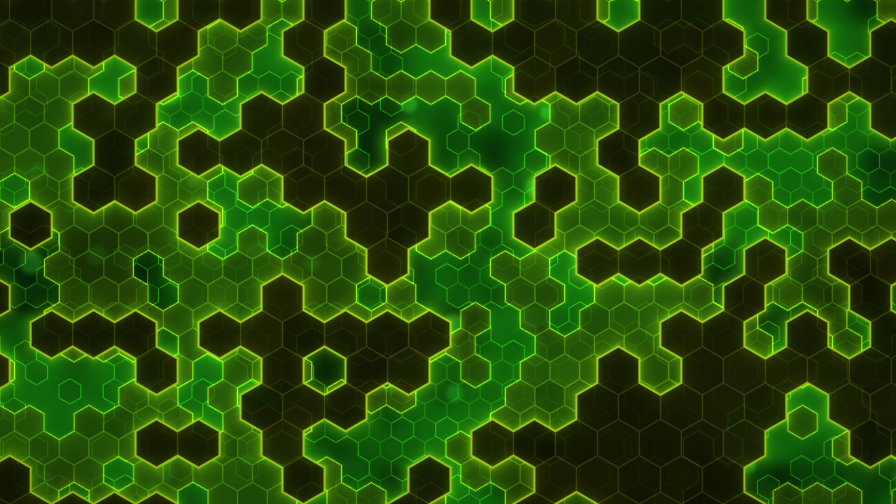
This background is drawn by a Shadertoy shader. Its source:

```glsl
// Glowing clusters of dark hexagons floating over layered green honeycombs and haze.

float hash(vec2 p) {
    vec3 q = fract(vec3(p.xyx) * 0.1031);
    q += dot(q, q.yzx + 33.33);
    return fract((q.x + q.y) * q.z);
}

float noise(vec2 p) {
    vec2 i = floor(p), f = fract(p);
    f = f * f * (3.0 - 2.0 * f);
    return mix(mix(hash(i), hash(i + vec2(1, 0)), f.x),
               mix(hash(i + vec2(0, 1)), hash(i + vec2(1, 1)), f.x), f.y);
}

float fbm(vec2 p) {
    return 0.55 * noise(p) + 0.3 * noise(p * 2.1 + 7.3) + 0.15 * noise(p * 4.3 + 19.1);
}

// Signed distance to a pointy-top hexagon of width 1.
float hexDistance(vec2 p) {
    const vec3 k = vec3(-0.8660254, 0.5, 0.5773503);
    p = abs(p.yx);
    p -= 2.0 * min(dot(k.xy, p), 0.0) * k.xy;
    p -= vec2(clamp(p.x, -k.z * 0.5, k.z * 0.5), 0.5);
    return length(p) * sign(p.y);
}

float cellHash(vec2 center, float seed) {
    return hash(round(center * vec2(2.0, 1.1547005)) + 200.0 + seed);
}

bool isFilled(vec2 center, float threshold, float seed) {
    float cluster = noise(center * vec2(0.42, 0.5) + seed + 40.0);
    return 0.6 * cluster + 0.4 * cellHash(center, seed) > threshold;
}

// Returns: filled flag, distance to the cluster outline, distance to the cell edge, cell tone.
vec4 hexLayer(vec2 uv, float width, float threshold, float seed) {
    vec2 p = uv / width + seed * 0.37;
    vec2 s = vec2(1.0, 1.7320508);
    vec2 a = mod(p, s) - 0.5 * s;
    vec2 b = mod(p - 0.5 * s, s) - 0.5 * s;
    vec2 local = dot(a, a) < dot(b, b) ? a : b;
    vec2 center = p - local;
    bool filled = isFilled(center, threshold, seed);
    float outline = 1.0;
    for (int i = 0; i < 6; i++) {
        float angle = float(i) * 1.0471976;
        vec2 offset = vec2(cos(angle), sin(angle));
        if (isFilled(center + offset, threshold, seed) != filled)
            outline = min(outline, hexDistance(local - offset));
    }
    return vec4(float(filled), max(outline, 0.0) * width,
                -hexDistance(local) * width, cellHash(center, seed + 57.0));
}

float line(float d, float halfWidth) {
    float blur = 0.8 / iResolution.y;
    return 1.0 - smoothstep(halfWidth - blur, halfWidth + blur, d);
}

void mainImage(out vec4 fragColor, in vec2 fragCoord) {
    vec2 uv = fragCoord / iResolution.y;

    // Green haze
    float haze = smoothstep(0.28, 0.66, fbm(uv * 4.5 + 3.0));
    vec3 color = mix(vec3(0.015, 0.13, 0.015), vec3(0.06, 0.43, 0.045), haze);

    // Scattered soft lights
    vec2 cell = floor(uv * 7.0);
    vec2 spot = 0.3 + 0.4 * vec2(hash(cell + 11.0), hash(cell + 47.0));
    float spotRadius = mix(0.05, 0.17, hash(cell + 83.0));
    float spotEdge = length(fract(uv * 7.0) - spot) - spotRadius;
    color += vec3(0.06, 0.22, 0.06) * step(0.6, hash(cell + 29.0))
           * (1.0 - smoothstep(-0.06, 0.06, spotEdge));

    // Small faint honeycomb
    vec4 fine = hexLayer(uv, 0.044, 0.5, 5.0);
    color = mix(color, vec3(0.06, 0.32, 0.03), fine.x * 0.3);
    color += vec3(0.04, 0.15, 0.02) * fine.x * line(fine.z, 0.0012);
    color += vec3(0.06, 0.2, 0.02) * line(fine.y, 0.0012);

    // Olive middle honeycomb
    vec4 mid = hexLayer(uv, 0.059, 0.45, 23.0);
    color = mix(color, vec3(0.17, 0.27, 0.015) * (0.8 + 0.4 * mid.w), mid.x * 0.65);
    color += vec3(0.09, 0.13, 0.01) * exp(-mid.y / 0.009) * mix(0.5, 1.0, mid.x);
    color += vec3(0.13, 0.21, 0.02) * mid.x * line(mid.z, 0.0013);
    color += vec3(0.22, 0.32, 0.02) * line(mid.y, 0.0014);

    // Dark foreground clusters, slightly translucent
    vec4 top = hexLayer(uv, 0.0833, 0.515, 71.0);
    vec3 shade = vec3(0.075, 0.07, 0.004) * (0.7 + 0.5 * top.w);
    color = mix(color, shade + color * 0.13, top.x);
    color += vec3(0.13, 0.14, 0.015) * top.x * line(top.z, 0.0013);

    // Yellow rim and its glow, stronger outside the clusters
    float glow = 0.65 * exp(-top.y / 0.013) + 0.35 * exp(-top.y / 0.004);
    color += vec3(0.25, 0.34, 0.015) * glow * mix(1.0, 0.45, top.x);
    color = mix(color, vec3(0.66, 0.81, 0.11), 0.9 * line(top.y, 0.0019));

    // Gentle vignette
    vec2 fromCenter = fragCoord / iResolution.xy - 0.5;
    color *= 1.04 - 0.4 * dot(fromCenter, fromCenter);
    fragColor = vec4(clamp(color, 0.0, 1.0), 1.0);
}
```
